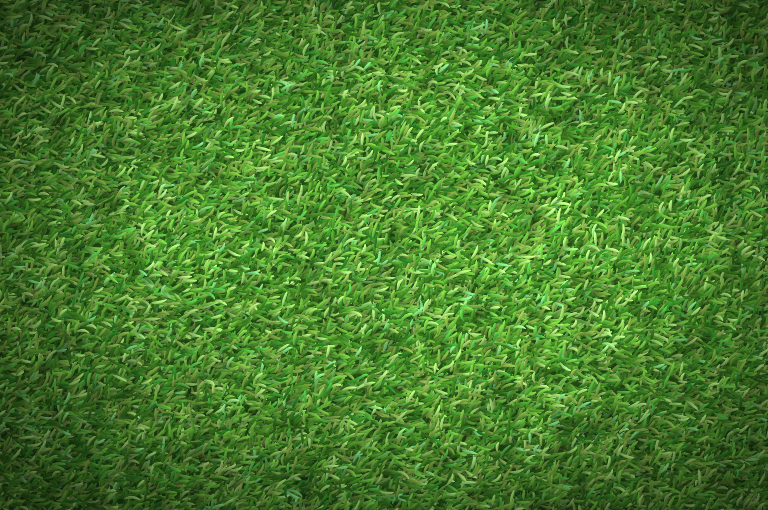
Reproduce this texture procedurally as a WebGL 2 fragment shader.

```glsl
#version 300 es
precision highp float;

uniform vec2 u_resolution;
out vec4 fragColor;

// Blade layout, in canvas heights and cells
const float CELL = 0.017;
const int LAYERS = 7;
const float HALF_LENGTH_MIN = 0.55;
const float HALF_LENGTH_MAX = 0.95;
const float HALF_WIDTH = 0.16;
const float BEND = 0.45;

// Blade direction, in radians
const float LEAN = 0.5;
const float LEAN_SPREAD = 2.1;
const float LEAN_DRIFT = 0.3;

// Light
const float LOW_SHADE = 0.62;
const float TOP_SHADE = 1.06;
const float CLUMP_CELL = 0.055;
const float CLUMP_DEPTH = 0.22;
const float PATCH_DEPTH = 0.07;
const vec2 LIGHT_CENTER = vec2(0.53, 0.53);
const float CENTER_LIGHT = 1.18;
const float CORNER_LIGHT = 0.48;

// Colours
const vec3 SOIL = vec3(0.11, 0.25, 0.07);
const vec3 DEEP = vec3(0.18, 0.39, 0.10);
const vec3 MID = vec3(0.25, 0.50, 0.13);
const vec3 BRIGHT = vec3(0.38, 0.63, 0.21);
const vec3 OLIVE = vec3(0.42, 0.55, 0.22);
const vec3 PALE = vec3(0.55, 0.73, 0.38);
const vec3 COOL_TINT = vec3(0.74, 1.0, 1.15);

vec4 hash4(vec2 p) {
    vec4 h = fract(p.xyxy * vec4(0.1031, 0.1030, 0.0973, 0.1099));
    h += dot(h, h.wzxy + 33.33);
    return fract((h.xxyz + h.yzzw) * h.zywx);
}

// Broad, uneven swell from layered sines, about -1 to 1
float swell(vec2 p) {
    vec2 q = p + 0.25 * sin(p.yx * 4.3 + vec2(1.2, 3.7));
    return 0.45 * sin(q.x * 5.1 + q.y * 3.4)
         + 0.35 * sin(q.x * 8.3 - q.y * 10.7 + 2.1)
         + 0.20 * sin(q.x * 21.0 + q.y * 17.0 + 4.4);
}

// Distance to the nearest clump centre, in clump cells
float clumpDistance(vec2 p) {
    vec2 cell = floor(p);
    float nearest = 2.0;
    for (int y = -1; y <= 1; y++)
    for (int x = -1; x <= 1; x++) {
        vec2 id = cell + vec2(x, y);
        nearest = min(nearest, length(p - id - hash4(id + 311.0).xy));
    }
    return nearest;
}

vec3 bladeColor(float pick, float tint) {
    vec3 color = mix(DEEP, MID, smoothstep(0.08, 0.30, pick));
    color = mix(color, BRIGHT, smoothstep(0.38, 0.52, pick));
    color = mix(color, OLIVE, smoothstep(0.66, 0.72, pick));
    color = mix(color, PALE, smoothstep(0.82, 0.90, pick));
    return color * mix(vec3(1.0), COOL_TINT, smoothstep(0.72, 0.95, tint));
}

// Lays one layer of curved, tapered blades over the ground colour
vec3 layBlades(vec3 ground, vec2 p, float layer, float lean, float pixel) {
    vec2 grid = p / CELL + layer * vec2(37.37, 53.71);
    vec2 cell = floor(grid);
    float shade = mix(LOW_SHADE, TOP_SHADE, layer / float(LAYERS - 1));
    for (int y = -1; y <= 1; y++)
    for (int x = -1; x <= 1; x++) {
        vec2 id = cell + vec2(x, y);
        vec4 place = hash4(id + layer * 71.0);
        vec4 look = hash4(id + layer * 43.0 + 157.0);
        float angle = lean + (place.z - 0.5) * LEAN_SPREAD;
        vec2 axis = vec2(cos(angle), sin(angle));
        vec2 d = grid - id - place.xy;
        float halfLength = mix(HALF_LENGTH_MIN, HALF_LENGTH_MAX, place.w);
        float along = dot(d, axis) / halfLength;
        float across = dot(d, vec2(-axis.y, axis.x));
        across -= (look.z - 0.5) * BEND * (along * along - 0.4);
        float width = HALF_WIDTH * sqrt(max(1.0 - along * along, 0.0));
        float cover = smoothstep(-pixel, pixel, width - abs(across));
        cover *= step(abs(along), 1.0);
        float sheen = 1.0 + 0.16 * along + 0.12 * clamp(across / HALF_WIDTH, -1.0, 1.0);
        ground = mix(ground, bladeColor(look.x, look.y) * shade * sheen, cover);
    }
    return ground;
}

void main() {
    vec2 uv = gl_FragCoord.xy / u_resolution;
    vec2 p = gl_FragCoord.xy / u_resolution.y;
    float pixel = 0.6 / (u_resolution.y * CELL);

    // Turf
    float lean = LEAN + LEAN_DRIFT * swell(p * 1.7 + 5.0);
    vec3 color = SOIL;
    for (int i = 0; i < LAYERS; i++) {
        color = layBlades(color, p, float(i), lean, pixel);
    }

    // Clumps, broad patches and falling light
    float gap = smoothstep(0.3, 0.95, clumpDistance(p / CLUMP_CELL));
    color *= 1.05 - CLUMP_DEPTH * gap;
    color *= 1.0 + PATCH_DEPTH * swell(p);
    float falloff = smoothstep(0.2, 0.76, length(uv - LIGHT_CENTER));
    color *= mix(CENTER_LIGHT, CORNER_LIGHT, falloff);

    fragColor = vec4(clamp(color, 0.0, 1.0), 1.0);
}
```
